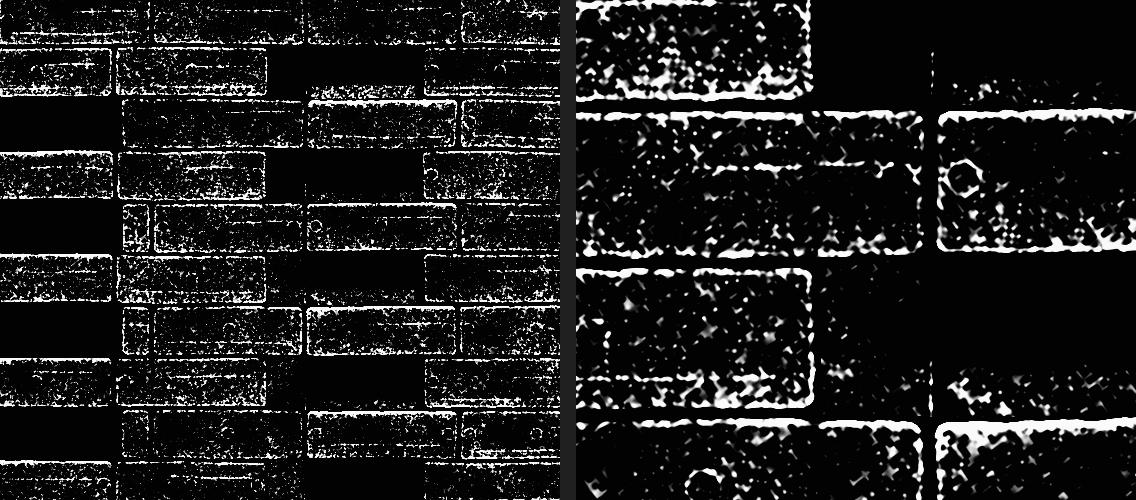
Left: the whole. Right: its middle third, enlarged.
A Shadertoy shader for this texture:

```glsl
// Worn brick wall in stark black and white: staggered rows with missing bricks.
// Rims, studs, scratches and ledges add tone to layered value noise, and a
// soft threshold turns the sum into ragged white flecks on black.

// Layout, in canvas widths, measured from the top left
const vec2  CELL = vec2(0.2747, 0.0924);   // brick pitch
const float TOP = -0.0104;                 // start of the first row
const float EVEN_START = -0.0052;          // left shift of even rows
const float ODD_START = -0.0703;           // left shift of odd rows
const vec2  JOINT = vec2(0.0035, 0.0030);  // half width of the joints
const float CORNER = 0.009;
const float STUB = 0.80;                   // where a broken brick begins in its cell
const float WOBBLE = 0.006;

// Marks
const float STUD_RADIUS = 0.0100;
const float STUD_SPACING = 0.43;
const float LINE = 0.0017;
const float TOP_LINE = 0.0027;

// Tone
const float THRESHOLD = 0.70;
const float SOFTNESS = 0.095;
const float SHADOW = -0.5;
const float FACE = -0.065;                 // darkness of a bare brick face
const vec3  INK = vec3(0.006);
const vec3  CHALK = vec3(0.98);
const mat2  TURN = mat2(0.8, 0.6, -0.6, 0.8);

float hash(vec2 p) {
    uvec2 q = uvec2(ivec2(floor(p)) + 4096);
    uint n = q.x * 1597u + q.y * 51749u;
    n = (n ^ (n >> 15)) * 73939133u;
    n = (n ^ (n >> 13)) * 19349663u;
    n ^= n >> 16;
    return float(n & 65535u) / 65535.0;
}

float noise(vec2 p) {
    vec2 i = floor(p), f = fract(p);
    f = f * f * (3.0 - 2.0 * f);
    return mix(mix(hash(i), hash(i + vec2(1, 0)), f.x),
               mix(hash(i + vec2(0, 1)), hash(i + vec2(1, 1)), f.x), f.y);
}

// Fine flecks gathered into loose clumps
float grain(vec2 p) {
    return 0.60 * noise(TURN * p * 340.0)
         + 0.20 * noise(p * 140.0 + 31.0)
         + 0.20 * noise(TURN * p * 24.0 + 67.0);
}

float roundBox(vec2 p, vec2 h, float r) {
    vec2 k = abs(p) - h + r;
    return length(max(k, 0.0)) + min(max(k.x, k.y), 0.0) - r;
}

// Soft line of half width w around distance zero
float stroke(float d, float w) {
    return exp(-d * d / (w * w));
}

// Horizontal scratch with faded ends
float scratch(vec2 p, float y, float x0, float x1) {
    float span = smoothstep(x0, x0 + 0.02, p.x) * smoothstep(x1, x1 - 0.02, p.x);
    float bend = 0.005 * (noise(p * vec2(16.0, 3.0) + y * 900.0) - 0.5);
    return span * stroke(p.y - y + bend, LINE);
}

float brickTone(vec2 q, vec2 h, vec2 p, vec2 id, bool lit) {
    float a = hash(id), b = hash(id + 17.0), c = hash(id + 43.0);
    float d = roundBox(q, h, CORNER) + 0.002 * (noise(p * 95.0) - 0.5);
    float inside = smoothstep(0.001, -0.001, d);
    float fromTop = q.y + h.y;
    float topness = smoothstep(0.010, 0.002, fromTop);

    // Dusty face, lighter towards the bottom
    float face = FACE + 0.09 * (a - 0.5) + 0.12 * smoothstep(0.2, 1.0, q.y / h.y);

    // Rim: strong along the top, fainter and uneven on the other sides
    float wear = mix(0.5, 1.0, noise(p * 17.0 + 9.0));
    float side = q.y > h.y - 0.006 ? b : (q.x < 0.0 ? a : c);
    float rim = stroke(d + 0.0025, mix(LINE, TOP_LINE, topness));
    face += rim * wear * mix(mix(0.16, 0.46, side), 0.52, topness);
    if (lit) face += 0.55 * stroke(fromTop, mix(0.006, 0.011, c)) * wear;

    // Studs, brighter on their upper arc
    for (int i = -1; i <= 1; i++) {
        vec2 s = q - vec2(float(i) * STUD_SPACING * CELL.x, -0.002);
        float shown = step(0.45, hash(id * 5.0 + float(i) + 80.0));
        float arc = mix(0.38, 0.14, smoothstep(-0.008, 0.008, s.y));
        float r = length(s);
        face += shown * (arc * stroke(r - STUD_RADIUS, LINE) - 0.06 * stroke(r, 0.014));
    }

    // Scratches
    face += step(0.45, b) * 0.46 * wear * scratch(q, h.y * mix(-0.5, -0.2, a), mix(-0.06, 0.02, c), 0.118);
    face += step(0.62, c) * 0.44 * wear * scratch(q, h.y * mix(0.45, 0.65, b), -0.12, 0.12);
    return mix(SHADOW, face, inside);
}

// Empty cell: dark, with a gritty ledge and a thin upright edge
float gapTone(vec2 f, vec2 id) {
    float b = hash(id + 17.0);
    float upright = stroke((f.x - 0.24) * CELL.x, LINE) * smoothstep(0.2, 0.9, f.y);
    float ledge = smoothstep(0.0, 0.15, f.y - mix(0.55, 0.75, b))
                * smoothstep(0.25, 0.28, f.x) * smoothstep(0.99, 0.95, f.x);
    float glow = id.y < 1.5 ? 0.64 : 0.50;
    float dust = step(4.5, id.y) * smoothstep(0.25, 0.22, f.x);
    return SHADOW + glow * ledge + 0.40 * dust + 0.62 * upright * (1.0 - ledge);
}

void mainImage(out vec4 fragColor, in vec2 fragCoord) {
    vec2 p = vec2(fragCoord.x, iResolution.y - fragCoord.y) / iResolution.x;
    vec2 w = p + WOBBLE * (vec2(noise(p * 7.0), noise(p * 7.0 + 50.0)) - 0.5);

    // Find the cell, and the columns that are empty or lie under a gap
    float row = floor((w.y - TOP) / CELL.y);
    bool odd = mod(row, 2.0) > 0.5;
    vec2 cell = (w - vec2(odd ? ODD_START : EVEN_START, TOP)) / CELL;
    vec2 id = floor(cell), f = fract(cell);
    float gapColumn = odd ? 2.0 : 0.0;
    bool gap = row > 0.5 && id.x == gapColumn;
    bool lit = row > 1.5 && id.x == 2.0 - gapColumn;

    float tone;
    if (gap && odd) {
        tone = gapTone(f, id);
    } else {
        float left = gap ? STUB : 0.0;
        vec2 q = (f - vec2(0.5 * (left + 1.0), 0.5)) * CELL;
        vec2 h = 0.5 * CELL * vec2(1.0 - left, 1.0) - JOINT;
        tone = brickTone(q, h, p, id, lit);
    }

    float v = grain(p) + tone;
    float white = smoothstep(THRESHOLD - SOFTNESS, THRESHOLD + SOFTNESS, v);
    fragColor = vec4(mix(INK, CHALK, white), 1.0);
}
```
